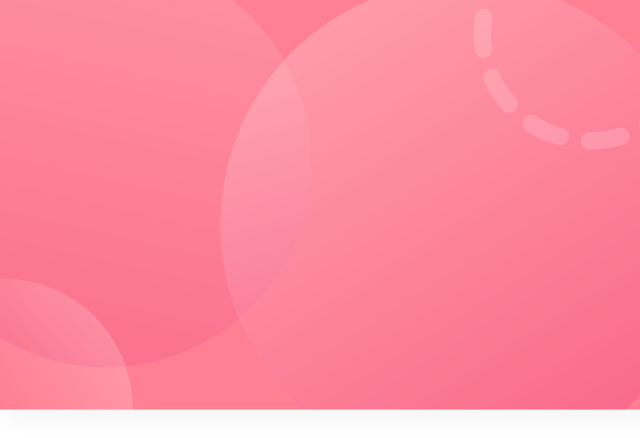
Give the GLSL for this background, as a Shadertoy shader.

```glsl
// Coral backdrop with three large translucent discs, a dashed ring and a pale footer.
// Each disc blends from a white veil to a rose veil along its own linear gradient.
// Lengths are in canvas heights, with the origin at the lower left.

const float TAU = 6.2831853;

const vec3 CORAL = vec3(1.0, 0.502, 0.576);
const vec3 ROSE  = vec3(0.94, 0.27, 0.49);
const vec3 WHITE = vec3(1.0);

// Discs: centre and radius
const vec3 LEFT_DISC   = vec3(0.242, 0.630, 0.4686);
const vec3 RIGHT_DISC  = vec3(1.061, 0.486, 0.558);
const vec3 CORNER_DISC = vec3(0.006, 0.067, 0.297);

// Gradients: light end in xy, dark end in zw
const vec4 LEFT_RAMP   = vec4(0.362, 1.095, 0.152, 0.168);
const vec4 RIGHT_RAMP  = vec4(0.762, 0.962, 1.362, 0.010);
const vec4 CORNER_RAMP = vec4(0.260, 0.220, -0.010, 0.060);

// Veil opacity: white at the light end, rose at the dark end
const vec2 LEFT_VEIL   = vec2(0.13, 0.25);
const vec2 RIGHT_VEIL  = vec2(0.21, 0.36);
const vec2 CORNER_VEIL = vec2(0.18, 0.04);

// Dashed ring
const vec2  RING_CENTRE = vec2(1.347, 0.924);
const float RING_RADIUS = 0.2457;
const float DASH_COUNT  = 11.0;
const float DASH_HALF_ANGLE = 0.148;
const float DASH_HALF_WIDTH = 0.0198;
const float DASH_OPACITY = 0.16;

// Footer
const float FOOTER_TOP = 0.0648;
const float SHADOW_DEPTH = 0.030;
const float SHADOW_SIDE_FADE = 0.05;

// Antialiased coverage of a signed distance
float coverage(float dist) {
    return clamp(0.5 - dist * iResolution.y, 0.0, 1.0);
}

// Lays a gradient disc over the colour below it
vec3 addDisc(vec3 base, vec2 p, vec3 disc, vec4 ramp, vec2 veil) {
    vec2 axis = ramp.zw - ramp.xy;
    float t = clamp(dot(p - ramp.xy, axis) / dot(axis, axis), 0.0, 1.0);
    float white = veil.x * (1.0 - t);
    float rose = veil.y * t;
    vec3 veiled = base * (1.0 - white - rose) + WHITE * white + ROSE * rose;
    return mix(base, veiled, coverage(length(p - disc.xy) - disc.z));
}

// Distance to round-capped arcs repeated around the ring
float dashedRing(vec2 p) {
    vec2 q = p - RING_CENTRE;
    float sector = TAU / DASH_COUNT;
    float angle = atan(q.y, q.x) - 0.5 * TAU;
    angle -= sector * round(angle / sector);
    vec2 local = length(q) * vec2(cos(angle), sin(angle));
    float arc = clamp(angle, -DASH_HALF_ANGLE, DASH_HALF_ANGLE);
    vec2 nearest = RING_RADIUS * vec2(cos(arc), sin(arc));
    return length(local - nearest) - DASH_HALF_WIDTH;
}

// Off-white strip with a soft shadow under its upper edge
vec3 footer(vec2 p) {
    float shadow = smoothstep(0.0, FOOTER_TOP, p.y);
    shadow *= mix(0.4, 1.0, smoothstep(0.0, SHADOW_SIDE_FADE, p.x));
    return WHITE * (1.0 - SHADOW_DEPTH * shadow);
}

void mainImage(out vec4 fragColor, in vec2 fragCoord) {
    vec2 p = fragCoord / iResolution.y;

    vec3 color = CORAL;
    color = addDisc(color, p, LEFT_DISC, LEFT_RAMP, LEFT_VEIL);
    color = addDisc(color, p, RIGHT_DISC, RIGHT_RAMP, RIGHT_VEIL);
    color = addDisc(color, p, CORNER_DISC, CORNER_RAMP, CORNER_VEIL);
    color = mix(color, WHITE, DASH_OPACITY * coverage(dashedRing(p)));
    color = mix(color, footer(p), coverage(p.y - FOOTER_TOP));

    fragColor = vec4(color, 1.0);
}
```
